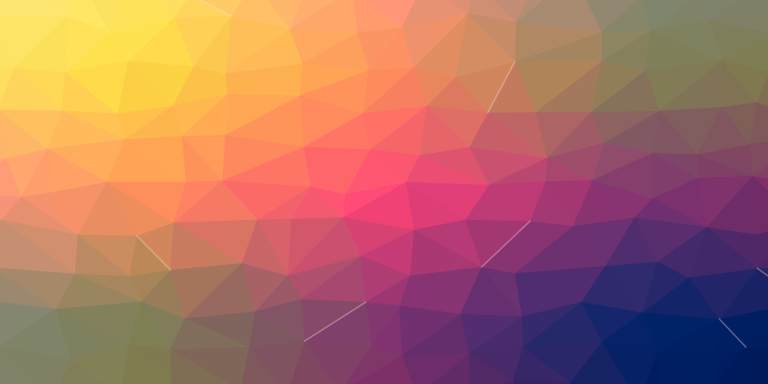
A Shadertoy shader for this background:

```glsl
const vec2 CELL = vec2(0.151, 0.106);       // mesh spacing, in canvas heights
const vec2 MESH_OFFSET = vec2(0.02, -0.017);
const float JITTER = 0.64;                  // vertex scatter, share of a cell
const float TONE_VARIATION = 0.025;
const float SEAM_CHANCE = 0.07;
const float SEAM_WIDTH = 0.0011;
const float SEAM_STRENGTH = 0.35;

const vec3 PALE_YELLOW = vec3(1.00, 0.91, 0.47);
const vec3 YELLOW = vec3(1.00, 0.87, 0.25);
const vec3 PINK = vec3(1.00, 0.26, 0.47);
const vec3 NAVY = vec3(0.00, 0.14, 0.42);
const vec3 DEEP_NAVY = vec3(0.00, 0.10, 0.35);
const vec4 STOPS = vec4(0.19, 0.51, 0.84, 1.0);

float hash(vec2 p) {
    return fract(sin(dot(p, vec2(127.1, 311.7))) * 43758.5);
}

float cross2(vec2 a, vec2 b) {
    return a.x * b.y - a.y * b.x;
}

float linearStep(float a, float b, float x) {
    return clamp((x - a) / (b - a), 0.0, 1.0);
}

vec3 ramp(float t) {
    vec3 c = mix(PALE_YELLOW, YELLOW, linearStep(0.0, STOPS.x, t));
    c = mix(c, PINK, linearStep(STOPS.x, STOPS.y, t));
    c = mix(c, NAVY, linearStep(STOPS.y, STOPS.z, t));
    return mix(c, DEEP_NAVY, linearStep(STOPS.z, STOPS.w, t));
}

// Average of a left-to-right and a top-to-bottom ramp
vec3 gradient(vec2 p) {
    float aspect = iResolution.x / iResolution.y;
    return 0.5 * (ramp(p.x / aspect) + ramp(1.0 - p.y));
}

vec2 meshVertex(vec2 id) {
    vec2 scatter = vec2(hash(id), hash(id + 57.3)) - 0.5;
    return (id + JITTER * scatter) * CELL + MESH_OFFSET;
}

// Signed distance to the line a-b, positive on its left
float edgeDistance(vec2 p, vec2 a, vec2 b) {
    return cross2(b - a, p - a) / length(b - a);
}

float segmentDistance(vec2 p, vec2 a, vec2 b) {
    vec2 ab = b - a;
    float t = clamp(dot(p - a, ab) / dot(ab, ab), 0.0, 1.0);
    return length(p - a - ab * t);
}

// Adds a counter-clockwise triangle: colour in rgb, coverage in a
void addTriangle(inout vec4 sum, vec2 p, vec2 a, vec2 b, vec2 c, float pixel) {
    float inside = min(edgeDistance(p, a, b),
                   min(edgeDistance(p, b, c), edgeDistance(p, c, a)));
    float coverage = clamp(0.5 + inside / pixel, 0.0, 1.0);
    vec2 centre = (a + b + c) / 3.0;
    float tone = 1.0 + TONE_VARIATION * (hash(centre * 10.0) - 0.5);
    sum += coverage * vec4(gradient(centre) * tone, 1.0);
}

// True when the diagonal a-c gives the better shaped pair of triangles
bool splitsAlongAC(vec2 a, vec2 b, vec2 c, vec2 d) {
    vec2 bc = c - b, ba = a - b, da = a - d, dc = c - d;
    return cross2(bc, ba) * dot(da, dc) + dot(bc, ba) * cross2(da, dc) > 0.0;
}

void mainImage(out vec4 fragColor, in vec2 fragCoord) {
    float pixel = 1.0 / iResolution.y;
    vec2 p = fragCoord * pixel;
    vec2 home = floor((p - MESH_OFFSET) / CELL);
    vec4 sum = vec4(0.0);
    float seam = 0.0;

    // Split each nearby quad into two flat triangles
    for (int y = -1; y <= 1; y++) {
        for (int x = -1; x <= 1; x++) {
            vec2 id = home + vec2(x, y);
            vec2 a = meshVertex(id);
            vec2 b = meshVertex(id + vec2(1.0, 0.0));
            vec2 c = meshVertex(id + vec2(1.0, 1.0));
            vec2 d = meshVertex(id + vec2(0.0, 1.0));

            // Rotate the corners so that the split always runs a-c
            if (!splitsAlongAC(a, b, c, d)) {
                vec2 first = a;
                a = b; b = c; c = d; d = first;
            }
            addTriangle(sum, p, a, b, c, pixel);
            addTriangle(sum, p, a, c, d, pixel);

            // Occasional pale hairline along the split
            if (hash(id + 19.7) < SEAM_CHANCE) {
                float dist = segmentDistance(p, a, c);
                seam = max(seam, 1.0 - smoothstep(0.0, SEAM_WIDTH + pixel, dist));
            }
        }
    }

    vec3 color = sum.rgb / max(sum.a, 0.001);
    color = mix(color, vec3(1.0, 0.9, 0.85), SEAM_STRENGTH * seam);
    fragColor = vec4(color, 1.0);
}
```
